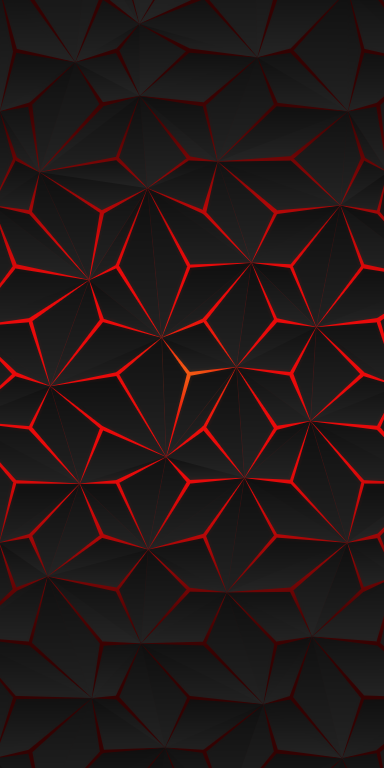
This background is drawn by a Shadertoy shader. Its source:

```glsl
// Dark faceted panels split by glowing red cracks. A triangular lattice of swayed
// tips surrounds a regular honeycomb of hubs; each hub sends three tapering cracks
// to its tips, and the triangles between cracks are shaded as tilted facets.

// Lengths are in canvas widths; rows count downward.
const vec2 ORIGIN = vec2(0.172, 1.026);
const vec2 STEP = vec2(0.2266, -0.1404);
const float HUB_OFFSET = 0.1328;
const float HUB_WIDTH = 0.0051;
const float TIP_WIDTH = 0.0004;
const vec2 GLOW_CENTER = vec2(0.495, 1.03);

const vec3 RED = vec3(0.96, 0.04, 0.04);
const vec3 ORANGE = vec3(1.0, 0.36, 0.08);

// Sway of each lattice column: amplitude, phase, frequency, chirp.
const vec4 SWAY_X[4] = vec4[4](
    vec4(0.070, 10.367, 1.696, -0.0393), vec4(0.037, -0.3, 0.65, 0.03),
    vec4(0.062, 8.01, 1.492, 0.0471), vec4(0.055, 2.9, 0.85, 0.06));
const vec4 SWAY_Y[4] = vec4[4](
    vec4(-0.036, 0.5, 0.35, 0.06), vec4(-0.078, -0.3, 0.6, -0.045),
    vec4(-0.018, 3.1, 0.5, 0.0), vec4(-0.018, 1.571, 1.571, 0.0));

float hash(vec2 p) {
    vec3 q = fract(p.xyx * vec3(0.1031, 0.1030, 0.0973));
    q += dot(q, q.yzx + 33.33);
    return fract((q.x + q.y) * q.z);
}

float sway(vec4 k, float row) {
    return k.x * cos(k.y + row * (k.z + k.w * row));
}

vec2 tipPosition(vec2 cell) {
    int column = int(mod(cell.x, 4.0));
    return ORIGIN + cell * STEP
        + vec2(sway(SWAY_X[column], cell.y), sway(SWAY_Y[column], cell.y));
}

float cross2(vec2 a, vec2 b) {
    return a.x * b.y - a.y * b.x;
}

// Coverage of a line whose half width goes from w0 at a to w1 at b.
float taper(vec2 p, vec2 a, vec2 b, float w0, float w1, float px) {
    vec2 ab = b - a;
    float t = clamp(dot(p - a, ab) / dot(ab, ab), 0.0, 1.0);
    float w = mix(w0, w1, t);
    float d = length(p - a - ab * t);
    return clamp(0.5 + (w - d) / px, 0.0, 1.0) * min(1.0, 0.25 + 2.0 * w / px);
}

// Signed distance to the side a-b, positive to its left.
float sideDistance(vec2 p, vec2 a, vec2 b) {
    return cross2(b - a, p - a) / max(length(b - a), 1e-4);
}

float triangleCoverage(vec2 p, vec2 a, vec2 b, vec2 c, float px) {
    float winding = sign(cross2(b - a, c - a));
    float inside = min(min(winding * sideDistance(p, a, b),
        winding * sideDistance(p, b, c)), winding * sideDistance(p, c, a));
    return clamp(0.5 + inside / px, 0.0, 1.0);
}

// Facets are dark at their top and lighter toward their bottom.
float facetShade(vec2 p, vec2 a, vec2 b, vec2 c, float seed) {
    float top = max(a.y, max(b.y, c.y));
    float bottom = min(a.y, min(b.y, c.y));
    float fall = clamp((top - p.y) / (top - bottom), 0.0, 1.0);
    return mix(0.065, 0.138, fall) + 0.016 * (seed - 0.5);
}

void mainImage(out vec4 fragColor, in vec2 fragCoord) {
    vec2 p = fragCoord / iResolution.x;
    float px = 1.0 / iResolution.x;
    vec2 home = round((p - ORIGIN) / STEP);
    float shade = 0.0, weight = 0.0, crack = 0.0, seam = 0.0, halo = 0.0;

    for (int j = -2; j <= 2; j++)
    for (int i = -1; i <= 1; i++) {
        vec2 cell = home + vec2(i, j);
        if (mod(cell.x + cell.y, 2.0) > 0.5) continue;

        // A hub lies on each side of every lattice cell.
        for (float side = -1.0; side < 2.0; side += 2.0) {
            vec2 hub = ORIGIN + cell * STEP + vec2(side * HUB_OFFSET, 0.0);
            vec2 tips[3] = vec2[3](tipPosition(cell),
                tipPosition(cell + vec2(side, -1.0)),
                tipPosition(cell + vec2(side, 1.0)));
            for (int k = 0; k < 3; k++) {
                vec2 a = tips[k], b = tips[(k + 1) % 3];
                float cover = triangleCoverage(p, hub, a, b, px);
                float seed = hash(cell + vec2(side * 17.0, float(k) * 31.0) + 90.0);
                shade += cover * facetShade(p, hub, a, b, seed);
                weight += cover;
                float hubWidth = HUB_WIDTH * mix(0.8, 1.15, seed);
                crack = max(crack, taper(p, hub, a, hubWidth, TIP_WIDTH, px));
                halo = max(halo, taper(p, hub, a, 0.008, 0.001, 0.012));
                float steep = smoothstep(0.5, 0.9, abs(b.y - a.y) / length(b - a));
                seam = max(seam, steep * taper(p, a, b, 0.0006, 0.0006, px));
            }
        }
    }

    // Light fades away from the middle, with a hot spot at its center.
    vec2 fromCenter = p - GLOW_CENTER;
    float reach = length(fromCenter * vec2(0.45, 1.0));
    float glow = mix(0.21, 0.95, 1.0 - smoothstep(0.24, 0.78, reach));
    float heat = exp(-dot(fromCenter, fromCenter) / 0.009);
    vec3 light = mix(RED, ORANGE, heat) * glow;

    vec3 color = vec3(weight > 0.01 ? shade / weight : 0.1);
    color = mix(color, light, 0.10 * halo + 0.30 * seam * glow);
    color = mix(color, light, crack);
    fragColor = vec4(color, 1.0);
}
```
